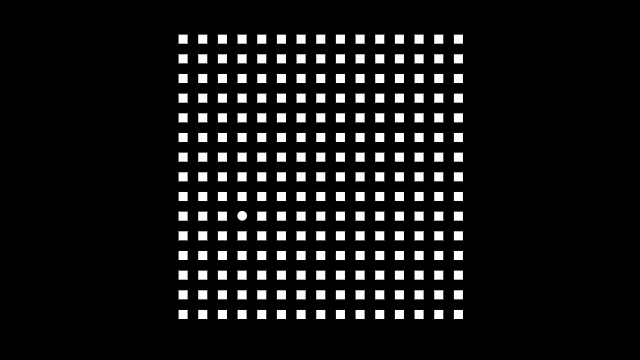
Write a Shadertoy shader that draws this pattern.

```glsl
// Draws a square lattice of white tiles on black, with one tile replaced by a disc.

const vec3 BACKGROUND = vec3(0.0);
const vec3 TILE_COLOR = vec3(0.995);

// All lengths are fractions of the canvas height.
const vec2 GRID_CENTER = vec2(0.0021, 0.0088);
const float SPACING = 0.05463;
const float TILE_HALF = 0.0126;
const float DISC_RADIUS = 0.0134;
const vec2 DISC_CELL = vec2(-4.0, -2.0);
const vec2 DISC_SHIFT = vec2(0.0003, 0.0010);
const float LAST_CELL = 7.0; // cells run from -7 to 7 on each axis

float boxDistance(vec2 p, float halfSize) {
    vec2 d = abs(p) - halfSize;
    return length(max(d, 0.0)) + min(max(d.x, d.y), 0.0);
}

float discDistance(vec2 p, float radius) {
    return length(p) - radius;
}

float coverage(float distance, float pixel) {
    return clamp(0.5 - distance / pixel, 0.0, 1.0);
}

// Distance to the shape in the nearest cell of the bounded lattice
float latticeDistance(vec2 p, float spacing, float lastCell) {
    vec2 cell = clamp(floor(p / spacing + 0.5), -lastCell, lastCell);
    vec2 local = p - cell * spacing;
    bool isDisc = all(lessThan(abs(cell - DISC_CELL), vec2(0.5)));
    return isDisc ? discDistance(local - DISC_SHIFT, DISC_RADIUS)
                  : boxDistance(local, TILE_HALF);
}

void mainImage(out vec4 fragColor, in vec2 fragCoord) {
    float pixel = 1.0 / iResolution.y;
    vec2 p = (fragCoord - 0.5 * iResolution.xy) * pixel - GRID_CENTER;

    float d = latticeDistance(p, SPACING, LAST_CELL);
    fragColor = vec4(mix(BACKGROUND, TILE_COLOR, coverage(d, pixel)), 1.0);
}
```
